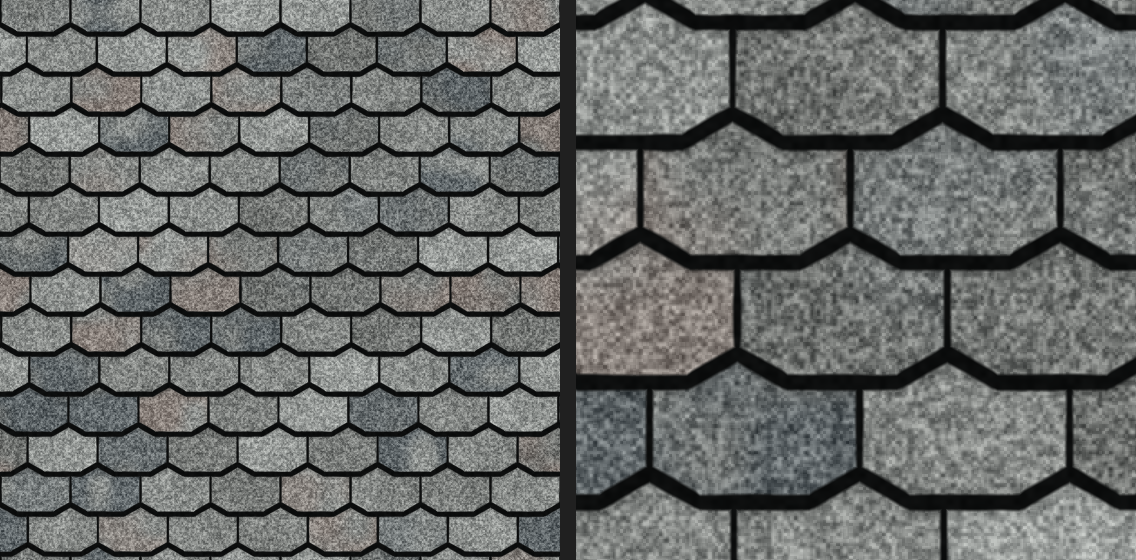
Left: the whole. Right: its middle third, enlarged.
This texture is drawn by a Shadertoy shader. Its source:

```glsl
const vec2 GRID = vec2(8.0, 14.0); // tabs across, courses down

float hash(vec2 p) {
    vec3 q = fract(vec3(p.xyx) * vec3(0.1031, 0.1030, 0.0973));
    q += dot(q, q.yzx + 33.33);
    return fract((q.x + q.y) * q.z);
}

float noise(vec2 p) {
    vec2 i = floor(p), f = fract(p);
    f = f * f * (3.0 - 2.0 * f);
    return mix(mix(hash(i), hash(i + vec2(1, 0)), f.x),
               mix(hash(i + vec2(0, 1)), hash(i + vec2(1, 1)), f.x), f.y);
}

// Horizontal position along a course; joints lie on whole numbers
float alongCourse(float x, float row) {
    float r = mod(row, GRID.y);
    float stagger = mod(r, 2.0) < 0.5 ? 0.41 : -0.01;
    return x - stagger - 0.06 * (hash(vec2(r, 7.0)) - 0.5);
}

// Height of the clipped lower edge: flat in the middle, rising to each joint
float edgeLift(float x, float row) {
    float d = abs(fract(alongCourse(x, row)) - 0.5);
    return 0.24 * max(0.0, (d - 0.26) / 0.24);
}

// Distance to the lower edge of a course, in canvas units
float edgeDistance(vec2 p, float row) {
    float lift = edgeLift(p.x, row);
    float slant = mix(1.0, 0.87, smoothstep(0.0, 0.03, lift));
    return abs(p.y - row - lift) / GRID.y * slant;
}

vec3 shingleColor(vec2 tab, vec2 local) {
    vec2 id = mod(tab, GRID);
    float tone = hash(id + 3.7);
    float kind = hash(id + 51.3);
    vec3 color = mix(vec3(0.455, 0.465, 0.455), vec3(0.60, 0.615, 0.605), tone);

    // Weathered blue-grey and brown blends, uneven within a tab
    float patchy = noise(local * vec2(2.2, 1.4) + id * 9.1);
    float slate = smoothstep(0.66, 0.86, kind) * smoothstep(0.05, 0.6, patchy);
    float rust = smoothstep(0.20, 0.08, kind) * smoothstep(0.1, 0.75, patchy);
    color = mix(color, vec3(0.335, 0.365, 0.38), 0.85 * slate);
    color = mix(color, vec3(0.50, 0.455, 0.43), 0.8 * rust);
    return color + 0.07 * (patchy - 0.5);
}

void mainImage(out vec4 fragColor, in vec2 fragCoord) {
    vec2 uv = fragCoord / iResolution.xy;
    vec2 p = uv * GRID - vec2(0.0, 0.146);

    // Find the course whose lower edge lies just below this point
    float row = floor(p.y);
    if (p.y - row < edgeLift(p.x, row)) row -= 1.0;
    float along = alongCourse(p.x, row);
    vec2 tab = vec2(floor(along), row);

    vec3 color = shingleColor(tab, vec2(fract(along), p.y - row));

    // Mineral granules
    float grain = 0.30 * (noise(uv * 310.0) - 0.5)
                + 0.13 * (hash(floor(uv * 512.0)) - 0.5)
                + 0.07 * (noise(uv * 90.0 + 40.0) - 0.5);
    color += grain * vec3(1.0, 1.0, 0.98);

    // Dark gaps, with a faint shade under the overlapping course
    float upper = edgeDistance(p, row + 1.0);
    float band = min(edgeDistance(p, row), upper);
    float joint = abs(along - round(along)) / GRID.x;
    color *= 1.0 - 0.15 * smoothstep(0.012, 0.004, upper);

    float soft = max(0.0013, 0.75 / iResolution.y);
    float wobble = 0.0008 * (noise(uv * 70.0) - 0.5);
    float gap = min(band - 0.0047, joint - 0.0021) + wobble;
    vec3 gapColor = vec3(0.045, 0.05, 0.05) + 0.03 * (noise(uv * 250.0) - 0.5);
    color = mix(gapColor, color, smoothstep(-soft, soft, gap));

    fragColor = vec4(clamp(color, 0.0, 1.0), 1.0);
}
```
